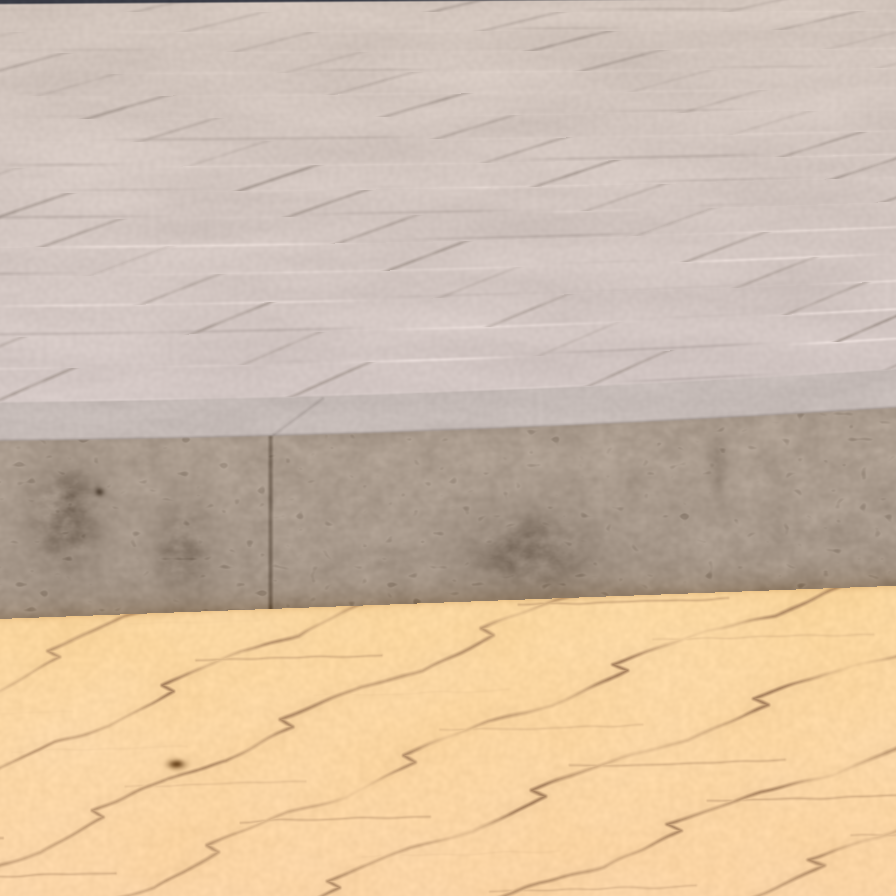
This texture is drawn by a Shadertoy shader. Its source:

```glsl
// Grey slabs above a weathered concrete kerb, with yellow interlocking bricks below.
// Slab rows follow a logarithmic perspective; bricks are segments on a skewed lattice.
// Gradient noise adds the stains, grain and uneven wear of the joints.
#define SLAB_COL vec3(0.824, 0.774, 0.751)
#define KERB_COL vec3(0.662, 0.604, 0.550)
#define BRICK_COL vec3(0.982, 0.838, 0.637)
#define JOINT_COL vec3(0.66, 0.51, 0.37)
#define SLAB_PITCH 0.332
#define ROW_SHIFT 0.056
#define ROW_GROWTH 0.037
#define KERB_JOINT_X 0.302
#define BRICK_A vec2(0.2266, 0.1016)
#define BRICK_B vec2(0.1406, -0.0390)
#define GRAIN 0.022

float hash(vec2 p) {
    p = fract(p * vec2(0.1031, 0.1137));
    p += dot(p, p.yx + 33.33);
    return fract((p.x + p.y) * p.x * 47.0);
}

vec2 gradient(vec2 cell) {
    float a = 6.2832 * hash(cell + 71.0);
    return vec2(cos(a), sin(a));
}

float noise(vec2 p) {
    vec2 i = floor(p), f = p - i, w = f * f * (3.0 - 2.0 * f), e = vec2(1, 0);
    float lo = mix(dot(gradient(i), f), dot(gradient(i + e), f - e), w.x);
    float hi = mix(dot(gradient(i + e.yx), f - e.yx), dot(gradient(i + 1.0), f - 1.0), w.x);
    return mix(lo, hi, w.y);
}

float fbm(vec2 p) {
    float sum = 0.0, amp = 0.7;
    for (int i = 0; i < 4; i++) {
        sum += amp * noise(p);
        p = p * 2.03 + 17.3;
        amp *= 0.5;
    }
    return sum;
}

float segment(vec2 p, vec2 a, vec2 b) {
    vec2 ab = b - a;
    return length(p - a - ab * clamp(dot(p - a, ab) / dot(ab, ab), 0.0, 1.0));
}

float line(float d, float halfWidth) {
    float soft = 0.0016 + 0.6 / iResolution.y;
    return 1.0 - smoothstep(halfWidth - soft, halfWidth + soft, abs(d));
}

float blob(vec2 p, vec2 centre, vec2 radius) {
    vec2 q = (p - centre) / radius;
    return exp(-dot(q, q));
}

// Upper paving: rows shrink with distance, each shifted against the next.
vec3 slabs(vec2 p, float back) {
    float depth = (1.0 - p.y) * 0.449 / (1.0 - back);
    float rows = -log((depth + 0.573) / 1.022) / ROW_GROWTH;
    float row = floor(rows), edge = floor(rows + 0.5);
    float rowHeight = ROW_GROWTH * (depth + 0.573);
    float u = (p.x - 0.6575 + ROW_SHIFT * row - 0.088 * (rows - row)) / SLAB_PITCH;
    vec3 col = SLAB_COL + vec3(0.002, 0.004, 0.016) * (depth * 4.5 - 1.0);
    col += 0.014 * (hash(vec2(floor(u) + 20.0, row + 5.0)) - 0.5);
    col += 0.05 * fbm(p * vec2(5.0, 26.0));
    // Lit rims and broken shadows
    float rim = (rows - edge) * rowHeight;
    float wear = noise(vec2(p.x * 4.5 + edge * 3.7, edge * 5.3));
    float near = mix(0.25, 1.0, smoothstep(0.12, 0.36, depth));
    col += 0.09 * near * line(rim, 0.0014) * smoothstep(-0.1, 0.35, wear);
    col -= 0.07 * line(rim - 0.003, 0.0016) * smoothstep(0.0, 0.4, -wear);
    // Slanted end joints
    float nearest = floor(u + 0.5);
    float cut = (u - nearest) * SLAB_PITCH * rowHeight / length(vec2(0.088, rowHeight));
    float strength = mix(0.12, 0.68, hash(vec2(nearest + 41.0, row + 13.0)));
    strength *= clamp(0.9 + 0.8 * noise(p * 35.0), 0.3, 1.0);
    col = mix(col, vec3(0.60, 0.55, 0.52), strength * line(cut, 0.0017));
    return mix(col, vec3(0.22, 0.23, 0.27), smoothstep(0.006, 0.003, 1.0 - p.y + 0.007 * p.x));
}

// Kerb front: speckle, damp stains and one vertical joint.
vec3 kerbFace(vec2 p, float front, float foot) {
    float h = clamp((p.y - foot) / (front - foot), 0.0, 1.0);
    float mottled = fbm(p * vec2(26.0, 36.0)), pits = noise(p * vec2(70.0, 105.0));
    vec3 col = KERB_COL + 0.065 * mottled + 0.025 * (h - 0.5);
    col += 0.035 * pits - 0.10 * smoothstep(0.35, 0.6, pits);
    float stain = blob(p, vec2(0.074, 0.425), vec2(0.040, 0.058));
    stain += 0.8 * blob(p, vec2(0.205, 0.39), vec2(0.031, 0.052));
    stain += 0.9 * blob(p, vec2(0.592, 0.385), vec2(0.068, 0.043));
    stain += 0.6 * blob(p, vec2(0.801, 0.485), vec2(0.010, 0.035));
    col -= 0.175 * stain * clamp(0.8 + 2.2 * mottled, 0.0, 1.4);
    col -= 0.25 * blob(p, vec2(0.111, 0.451), vec2(0.005));
    col -= 0.18 * line(p.x - KERB_JOINT_X, 0.0022);
    col -= vec3(0.07, 0.09, 0.12) * exp(-h * 14.0);
    return col - 0.04 * exp((h - 1.0) * 45.0);
}

// Lower paving: each lattice cell has a kinked joint and a flat cross joint.
vec3 bricks(vec2 p, float foot) {
    vec2 q = p - vec2(0.456, 0.1536);
    q.x -= 0.16 * q.x * q.x;
    q += 0.003 * vec2(noise(p * 24.0), noise(p * 24.0 + 50.0));
    mat2 lattice = mat2(BRICK_A, BRICK_B);
    vec2 cell = floor(inverse(lattice) * q);
    float joint = 1.0, kinkDist = 1.0, crossing = 0.0;
    vec2 kink = vec2(-0.006, 0.004), bend = vec2(0.088, 0.041);
    vec2 rest = vec2(0.156, 0.0586), tip = BRICK_A + vec2(0.008, -0.003);
    for (int i = -2; i <= 1; i++)
    for (int j = -1; j <= 2; j++) {
        vec2 id = cell + vec2(i, j), r = q - lattice * id;
        joint = min(joint, min(segment(r, kink, bend), segment(r, bend, rest)));
        joint = min(joint, min(segment(r, rest, tip), segment(r, tip, BRICK_A + kink)));
        kinkDist = min(kinkDist, length(r));
        float across = segment(r, vec2(0.035, 0.031), vec2(0.25, 0.037));
        crossing = max(crossing, line(across, 0.001) * 0.55 * pow(hash(id + 30.0), 2.0));
    }
    vec3 col = BRICK_COL + vec3(0.008, 0.02, 0.045) * fbm(p * vec2(6.0, 9.0));
    col += vec3(0.0, -0.010, 0.024) * (0.5 - p.y * 3.0) + 0.018 * noise(p * 75.0);
    // Joints are deep at kinks, sandy elsewhere
    float wear = 0.42 + 0.9 * noise(p * 11.0 + 8.0) + 0.45 * exp(-kinkDist * 35.0);
    wear = clamp(wear, 0.12, 0.95) * (line(joint, 0.0017) + 0.1 * exp(-joint * 130.0));
    col = mix(col, JOINT_COL, min(max(wear, crossing), 1.0));
    col = mix(col, vec3(0.45, 0.30, 0.14), blob(p, vec2(0.197, 0.147), vec2(0.009, 0.005)));
    return col - vec3(0.10, 0.13, 0.15) * exp((p.y - foot) * 280.0);
}

void mainImage(out vec4 fragColor, in vec2 fragCoord) {
    vec2 p = fragCoord / iResolution.xy;
    float soft = 0.001 + 0.7 / iResolution.y;
    float front = 0.508 + 0.010 * p.x + 0.027 * p.x * p.x, back = front + 0.043;
    float foot = 0.311 + 0.037 * p.x;
    vec3 col;
    if (p.y < foot - soft) col = bricks(p, foot);
    else {
        // Kerb top with its slanted joint
        vec3 top = vec3(0.770, 0.730, 0.715) + 0.05 * fbm(p * vec2(9.0, 35.0));
        top -= 0.07 * line(segment(p, vec2(0.306, 0.515), vec2(0.36, 0.555)), 0.0016);
        top -= 0.10 * line(p.y - front, 0.0018);
        col = mix(kerbFace(p, front, foot), top, smoothstep(-soft, soft, p.y - front));
        col = mix(col, slabs(p, back), smoothstep(-soft, soft, p.y - back));
    }
    col += GRAIN * noise(p * 150.0);
    fragColor = vec4(clamp(col, 0.0, 1.0), 1.0);
}
```
